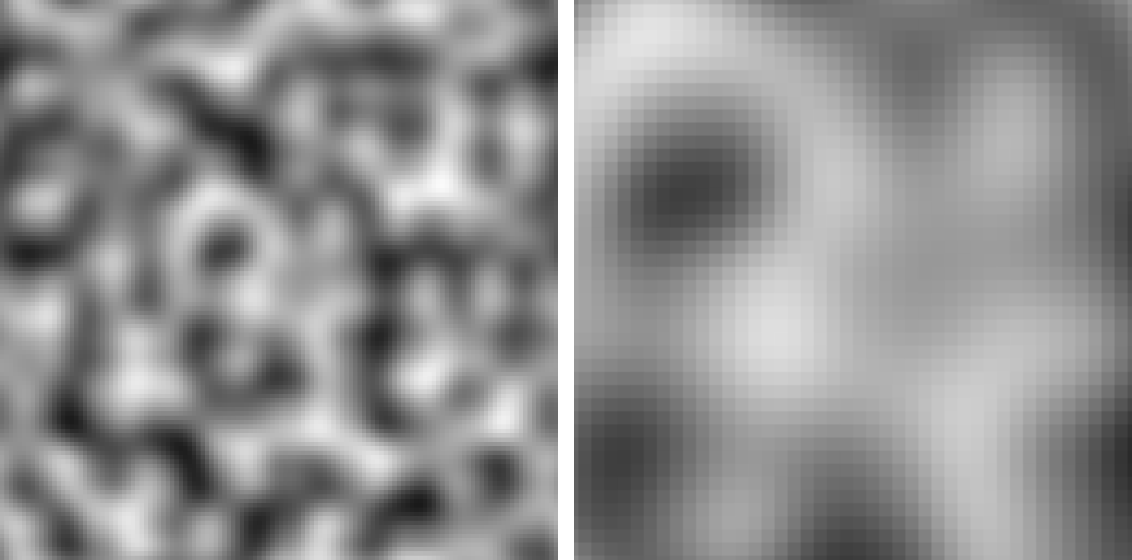
Left: the whole. Right: its middle third, enlarged.
A Shadertoy shader for this texture:

```glsl
// Tiling grey gradient noise: soft light and dark blobs on a fine, stepped grid.

const float TAU = 6.28319;
const int CELLS = 9;              // noise cells across the tile
const float TEXELS = 128.0;       // steps across the tile
const float STEP_SOFTNESS = 0.08; // half width of the ramp between steps
const float SLICE_HEIGHT = 0.12;  // where the plane cuts the 3D noise
const vec2 LATTICE_SHIFT = vec2(0.37, 0.61); // keeps lattice lines off the border
const float MEAN_GREY = 0.535;
const float CONTRAST = 0.94;

// Integer hash of a lattice point, three values in 0..1
vec3 hash3(uvec3 v) {
    v = v * 1664525u + 1013904223u;
    v.x += v.y * v.z;
    v.y += v.z * v.x;
    v.z += v.x * v.y;
    v ^= v >> 16u;
    v.x += v.y * v.z;
    v.y += v.z * v.x;
    v.z += v.x * v.y;
    return vec3(v >> 8u) / 16777216.0;
}

// Random unit vector at a lattice point that wraps with the period
vec3 latticeGradient(ivec2 cell, int layer, int period) {
    ivec2 wrapped = (cell + period) % period;
    vec3 r = hash3(uvec3(wrapped, layer + 7));
    float z = 2.0 * r.x - 1.0;
    float angle = TAU * r.y;
    return vec3(sqrt(1.0 - z * z) * vec2(cos(angle), sin(angle)), z);
}

vec2 fade(vec2 t) {
    return t * t * t * (t * (t * 6.0 - 15.0) + 10.0);
}

// One lattice layer, seen from the given height above it
float noiseLayer(vec2 p, float height, int layer, int period) {
    ivec2 cell = ivec2(floor(p));
    vec2 f = fract(p);
    vec2 w = fade(f);
    float sum = 0.0;
    for (int y = 0; y < 2; y++) {
        for (int x = 0; x < 2; x++) {
            ivec2 corner = ivec2(x, y);
            vec2 side = mix(1.0 - w, w, vec2(corner));
            vec3 offset = vec3(f - vec2(corner), height);
            sum += side.x * side.y * dot(latticeGradient(cell + corner, layer, period), offset);
        }
    }
    return sum;
}

// Flat slice through 3D gradient noise
float noiseSlice(vec2 p, float height, int period) {
    float below = noiseLayer(p, height, 0, period);
    float above = noiseLayer(p, height - 1.0, 1, period);
    return mix(below, above, fade(vec2(height)).x);
}

// Holds each texel at its centre value, with a short ramp at its borders
vec2 softSteps(vec2 uv, float count, float softness) {
    vec2 t = uv * count - 0.5;
    vec2 ramp = smoothstep(0.5 - softness, 0.5 + softness, fract(t));
    return (floor(t) + ramp + 0.5) / count;
}

void mainImage(out vec4 fragColor, in vec2 fragCoord) {
    vec2 uv = softSteps(fragCoord / iResolution.xy, TEXELS, STEP_SOFTNESS);
    vec2 p = uv * float(CELLS) + LATTICE_SHIFT;
    float noise = noiseSlice(p, SLICE_HEIGHT, CELLS);
    float grey = clamp(MEAN_GREY + CONTRAST * noise, 0.0, 1.0);
    fragColor = vec4(vec3(grey), 1.0);
}
```
